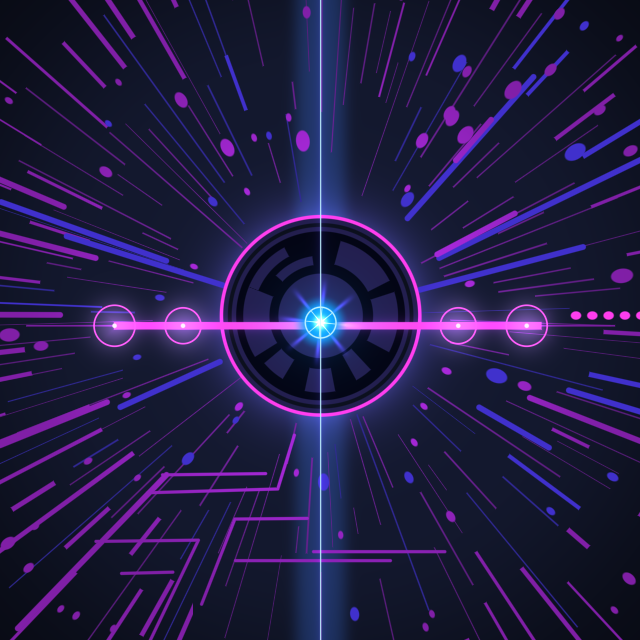
Reproduce this background procedurally as a Shadertoy shader.

```glsl
// Neon core with a segmented disc, crossing beams, radial streaks and circuit traces.

const float TAU = 6.2831853;
const float RIM = 0.155;
const vec2 CORE = vec2(0.501, 0.5065);
const vec3 NAVY = vec3(0.075, 0.095, 0.18);
const vec3 INDIGO = vec3(0.135, 0.115, 0.3);
const vec3 BLUE = vec3(0.25, 0.19, 0.8);
const vec3 PURPLE = vec3(0.5, 0.12, 0.65);
const vec3 MAGENTA = vec3(1, 0.24, 0.93);
const vec3 CYAN = vec3(0.05, 0.65, 1);
const vec3 ICE = vec3(0.75, 0.95, 1);

float hash(float n) { return fract(sin(n * 91.17 + 3.1) * 4375.85); }

void paint(inout vec3 col, vec3 tint, float d, float aa) {
  col = mix(col, tint, 1.0 - smoothstep(-aa, aa, d));
}

// Distance to a segment
float bar(vec2 p, vec2 a, vec2 b) {
  vec2 q = p - a, e = b - a;
  return length(q - e * clamp(dot(q, e) / dot(e, e), 0.0, 1.0));
}

// Distance to spokes given as angle in degrees, inner and outer radius
float rays(vec2 q, vec3 spokes[8]) {
  float d = 1.0;
  for (int i = 0; i < 8; i++) {
    float a = radians(spokes[i].x);
    vec2 axis = vec2(cos(a), sin(a));
    d = min(d, bar(q, axis * spokes[i].y, axis * spokes[i].z));
  }
  return d;
}

// One random streak per angular cell: distance and tint
vec2 streaks(vec2 q, float count, float start, float width) {
  float r = length(q), turn = fract(atan(q.y, q.x) / TAU) * count;
  float id = floor(turn) + count;
  float across = abs(fract(turn) - mix(0.3, 0.7, hash(id))) * TAU * r / count;
  float r0 = start + 0.27 * hash(id + 0.4), r1 = r0 + 0.04 + 0.3 * hash(id + 0.8);
  float d = max(across - width * (0.4 + hash(id + 0.2)), max(r0 - r, r - r1));
  return vec2(d, hash(id + 0.6));
}

// Distance to the straight circuit traces
float circuits(vec2 p) {
  vec4 trace[10] = vec4[10](
    vec4(0.23, 0.23, 0.434, 0.236), vec4(0.434, 0.236, 0.46, 0.32),
    vec4(0.254, 0.258, 0.415, 0.26), vec4(0.15, 0.154, 0.31, 0.156),
    vec4(0.31, 0.156, 0.235, 0), vec4(0.19, 0.104, 0.27, 0.106),
    vec4(0.48, 0.19, 0.367, 0.189), vec4(0.367, 0.189, 0.315, 0.056),
    vec4(0.49, 0.138, 0.695, 0.138), vec4(0.368, 0.124, 0.61, 0.124));
  float d = 1.0;
  for (int i = 0; i < 10; i++) d = min(d, bar(p, trace[i].xy, trace[i].zw));
  return d;
}

// Dark disc with lit sectors: two angles, two radii
vec3 disc(vec2 q, float aa) {
  vec4 plate[8] = vec4[8](
    vec4(27, 75, 0.083, 0.121), vec4(-28, 18, 0.082, 0.121),
    vec4(-61, -47, 0.07, 0.115), vec4(-102, -79, 0.083, 0.12),
    vec4(-140, -121, 0.08, 0.115), vec4(158, 212, 0.08, 0.121),
    vec4(98, 138, 0.08, 0.094), vec4(118, 158, 0.105, 0.121));
  float r = length(q), angle = degrees(atan(q.y, q.x)), lit = min(r - 0.066, 0.132 - r);
  for (int i = 0; i < 8; i++) {
    vec4 s = plate[i];
    float a = abs(mod(angle - 0.5 * (s.x + s.y) + 180.0, 360.0) - 180.0) - 0.5 * (s.y - s.x);
    lit = min(lit, max(max(s.z - r, r - s.w), radians(a) * r));
  }
  vec3 col = NAVY * vec3(0.16, 0.15, 0.4);
  paint(col, INDIGO, lit, aa);
  paint(col, NAVY * 0.6, abs(r - 0.142) - 0.003, aa);
  return col;
}

void mainImage(out vec4 fragColor, in vec2 fragCoord) {
  vec2 p = (fragCoord - 0.5 * iResolution.xy) / iResolution.y + 0.5, q = p - CORE;
  float aa = 0.8 / iResolution.y, r = length(q), side = abs(q.x);

  // Backdrop, vertical haze and halo
  vec3 col = NAVY * (1.0 - 0.55 * smoothstep(0.35, 0.75, r));
  col += vec3(0.05, 0.11, 0.22) * exp(-pow(side / 0.041, 4.0));
  col += INDIGO * exp(-max(r - RIM, 0.0) * 32.0);

  // Streaks and traces
  vec3 neon = PURPLE * mix(1.3, 1.0, smoothstep(0.2, 0.5, r));
  vec2 fine = streaks(q, 110.0, RIM, 0.001), wide = streaks(q, 74.0, 0.34, 0.003);
  paint(col, mix(NAVY, fine.y < 0.25 ? BLUE : neon, 0.65), fine.x, aa);
  if (side > 0.2 * r && (q.y > -0.2 || side > 0.2))
    paint(col, wide.y < 0.25 ? BLUE : neon, wide.x, aa);
  float cold = rays(q, vec3[8](
    vec3(162.6, 0.16, 0.416), vec3(160.4, 0.256, 0.53), vec3(14.7, 0.16, 0.424),
    vec3(26, 0.206, 0.56), vec3(48.3, 0.204, 0.5), vec3(-16.7, 0.405, 0.54),
    vec3(204.5, 0.173, 0.344), vec3(-30, 0.286, 0.412)));
  float warm = rays(q, vec3[8](
    vec3(165.6, 0.363, 0.53), vec3(157, 0.436, 0.55), vec3(179.8, 0.407, 0.51),
    vec3(202, 0.36, 0.54), vec3(27.8, 0.206, 0.343), vec3(49, 0.322, 0.406),
    vec3(-21.4, 0.351, 0.54), vec3(225.9, 0.346, 0.68)));
  paint(col, BLUE, cold - 0.0045, aa);
  paint(col, neon, min(warm - 0.0045, circuits(p) - 0.0025), aa);

  // Scattered dots stretched along their rays, and a short row
  for (float i = 0.0; i < 90.0; i++) {
    float a = TAU * hash(i + 0.5), size = 0.004 + 0.008 * pow(hash(i + 0.9), 2.0);
    vec2 axis = vec2(cos(a), sin(a)), d = q - axis * mix(0.19, 0.66, hash(i + 0.7));
    d -= 0.35 * axis * dot(d, axis);
    paint(col, hash(i + 0.2) < 0.28 ? BLUE : neon, length(d) - size, aa);
  }
  float dotX = p.x - 0.9 - 0.0255 * max(round((p.x - 0.9) / 0.0255), 0.0);
  paint(col, MAGENTA, length(vec2(dotX * 0.8, p.y - 0.507)) - 0.0065, aa);

  // Disc and rim
  paint(col, disc(q, aa), r - RIM, aa);
  paint(col, MAGENTA, abs(r - RIM) - 0.0027, aa);

  // Horizontal beam and its ringed nodes
  float y = p.y - 0.491, beam = max(abs(y) - 0.0058, abs(p.x - 0.512) - 0.334);
  paint(col, PURPLE, max(abs(y) - 0.0012, side - 0.46), aa);
  col += 0.25 * PURPLE * exp(-max(beam, 0.0) * 130.0);
  paint(col, mix(MAGENTA, ICE, 0.5 * exp(-side * 14.0)), beam, aa);
  for (float i = 0.0; i < 2.0; i++) {
    float node = length(vec2(side - 0.215 - 0.107 * i, y));
    col += vec3(0.3, 0.22, 0.38) * exp(-pow(node / 0.036, 2.0));
    paint(col, MAGENTA + 0.15, abs(node - 0.028 - 0.004 * i) - 0.0012, aa);
    paint(col, ICE.zyz, node - 0.0035, aa);
  }

  // Star with spikes and a spoked wheel
  vec2 s = q + vec2(0, 0.0105);
  float sr = length(s), sa = 4.0 * atan(s.y, s.x) + 0.4;
  col += BLUE * pow(abs(cos(sa)), 24.0) * (1.0 - smoothstep(0.025, 0.075, sr));
  col += 0.4 * CYAN * exp(-sr * 28.0);
  paint(col, CYAN, sr - 0.031, 0.014);
  float spoke = max(abs(sin(sa)) * sr / 4.0 - 0.0006, sr - 0.024);
  paint(col, ICE, min(abs(sr - 0.024) - 0.0011, spoke), aa);
  col += exp(-pow(sr / 0.009, 2.0));

  // Vertical light line
  col += 0.2 * BLUE * exp(-side * 160.0);
  paint(col, ICE, side - 0.0009, aa);
  fragColor = vec4(clamp(col, 0.0, 1.0), 1);
}
```
